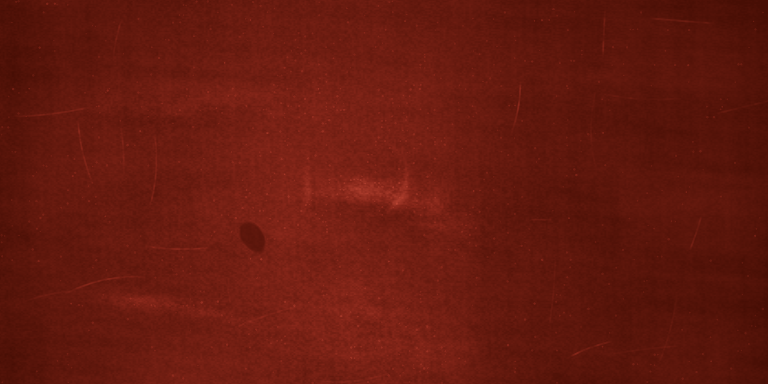
Give the GLSL for this texture, as a WebGL 2 fragment shader.

```glsl
#version 300 es
precision highp float;

uniform vec2 u_resolution;
out vec4 fragColor;

float hash(vec2 p) {
  return fract(sin(dot(p, vec2(127.1, 311.7))) * 43758.5453);
}

float noise(vec2 p) {
  vec2 i = floor(p), f = fract(p);
  f = f * f * (3.0 - 2.0 * f);
  return mix(mix(hash(i), hash(i + vec2(1, 0)), f.x),
             mix(hash(i + vec2(0, 1)), hash(i + vec2(1, 1)), f.x), f.y);
}

float fbm(vec2 p) {
  float sum = 0.0, gain = 0.5;
  for (int i = 0; i < 5; i++) {
    sum += gain * noise(p);
    p = mat2(0.8, -0.6, 0.6, 0.8) * p * 2.03 + 7.3;
    gain *= 0.5;
  }
  return sum;
}

vec2 rotate(vec2 p, float a) {
  return vec2(cos(a) * p.x + sin(a) * p.y, cos(a) * p.y - sin(a) * p.x);
}

// Soft elongated patch of chalk dust
float smudge(vec2 p, vec2 center, vec2 size, float angle) {
  vec2 q = rotate(p - center, angle) / size;
  q.y += 0.25 * q.x * q.x;
  return exp(-dot(q, q));
}

// Thin bent line with fading ends
float scratch(vec2 p, vec2 center, float angle, float halfLength, float bend, float pixel) {
  vec2 q = rotate(p - center, angle);
  q.y += bend * q.x * q.x;
  float line = 1.0 - smoothstep(0.0005, 0.0015 + pixel, abs(q.y));
  return line * (1.0 - smoothstep(0.6, 1.0, abs(q.x) / halfLength));
}

// Sparse round grains, one candidate per cell
float specks(vec2 p, float cells, float density, float pixel) {
  vec2 id = floor(p * cells);
  vec2 offset = 0.3 + 0.4 * vec2(hash(id + 3.1), hash(id + 8.7));
  float d = length(fract(p * cells) - offset) / cells;
  float radius = 0.0015 + 0.0018 * hash(id + 5.3);
  return step(hash(id), density) * (1.0 - smoothstep(radius - pixel * 0.5, radius + pixel * 0.5, d));
}

void main() {
  vec2 p = gl_FragCoord.xy / u_resolution.y;
  float aspect = u_resolution.x / u_resolution.y;
  p.x *= 2.0 / aspect;
  float pixel = 1.0 / u_resolution.y;

  // Broad light, falling off towards the sides
  vec2 fromLight = (p - vec2(0.8, 0.36)) / vec2(0.64, 0.9);
  float glow = exp(-dot(fromLight, fromLight));
  float tone = 0.08 + 0.68 * glow;
  tone -= 0.16 * (1.0 - smoothstep(0.0, 0.16, min(p.x, 2.0 - p.x)));
  tone -= 0.1 * smoothstep(1.12, 1.32, p.x) * smoothstep(2.0, 1.5, p.x);
  tone -= 0.07 * smoothstep(0.75, 1.0, p.y);

  // Wiped clouds and faint brush streaks
  float cloud = fbm(p * vec2(3.0, 5.0) + 2.7);
  float wipe = fbm(rotate(p, -0.08) * vec2(4.0, 38.0));
  float drip = fbm(p * vec2(30.0, 2.5) + 11.0);
  tone += 0.5 * (cloud - 0.48) + 0.22 * (wipe - 0.48) + 0.18 * (drip - 0.48);

  // Chalk smears
  float dust = 0.0;
  dust += 0.65 * smudge(p, vec2(0.97, 0.5), vec2(0.12, 0.032), -0.08);
  dust += 0.4 * smudge(p, vec2(1.14, 0.44), vec2(0.12, 0.07), -0.6);
  dust += 0.6 * smudge(p, vec2(0.44, 0.205), vec2(0.16, 0.018), -0.12);
  dust += 0.25 * smudge(p, vec2(0.46, 0.73), vec2(0.3, 0.05), 0.05);
  dust += 0.32 * smudge(p, vec2(0.98, 0.13), vec2(0.24, 0.14), -0.1);
  dust += 0.35 * smudge(p, vec2(0.8, 0.5), vec2(0.01, 0.08), 0.0);
  vec2 ringPoint = p - vec2(0.96, 0.54);
  float ring = exp(-pow((length(ringPoint) - 0.1) / 0.009, 2.0));
  dust += 0.35 * ring * smoothstep(-0.03, 0.1, ringPoint.x - ringPoint.y * 0.4);
  tone += dust * (0.2 + 0.9 * wipe + 0.7 * (noise(p * 28.0) - 0.4));
  tone -= 0.22 * smudge(p, vec2(1.03, 0.42), vec2(0.24, 0.03), -0.25);

  // Fine grain, stronger where the dust lies
  float grain = noise(p * vec2(210.0, 256.0)) + 0.6 * noise(p * 120.0) - 0.8;
  tone += grain * (0.14 + 0.17 * glow + 0.28 * dust);
  float density = 0.01 + 0.07 * glow * smoothstep(0.4, 0.65, cloud) + 0.16 * dust;
  tone += 0.4 * specks(p, 110.0, density, pixel);
  tone += 0.6 * specks(p + 4.0, 45.0, 0.015, pixel);

  // Scratches, upright and nearly level in turn
  for (int i = 0; i < 24; i++) {
    vec2 seed = vec2(float(i), 4.7);
    vec2 center = vec2(2.0 * hash(seed), hash(seed + 1.3));
    float tilt = hash(seed + 2.9) - 0.5;
    float angle = i % 2 == 0 ? 1.52 + 0.6 * tilt : 0.12 + 0.5 * tilt;
    float halfLength = 0.03 + 0.1 * hash(seed + 5.1);
    float bend = 3.0 * (hash(seed + 6.4) - 0.5);
    float strength = 0.15 + 0.45 * pow(hash(seed + 9.2), 2.0);
    tone += strength * (0.2 + 1.2 * noise(p * 70.0)) * scratch(p, center, angle, halfLength, bend, pixel);
  }

  // Dark oval blemish
  vec2 spot = rotate(p - vec2(0.66, 0.383), 0.55) / vec2(0.03, 0.05);
  float spotEdge = length(spot) + 0.25 * (noise(p * 45.0) - 0.5);
  tone = mix(tone, 0.12 + 0.1 * grain, 0.85 * (1.0 - smoothstep(0.82, 1.05, spotEdge)));

  // Dark red to brick, then pale where chalk is thick
  vec3 color = mix(vec3(0.32, 0.07, 0.03), vec3(0.53, 0.15, 0.10), clamp(tone, -0.2, 1.0));
  color += vec3(0.22, 0.13, 0.11) * clamp(tone - 1.0, 0.0, 0.9);
  fragColor = vec4(color, 1.0);
}
```
